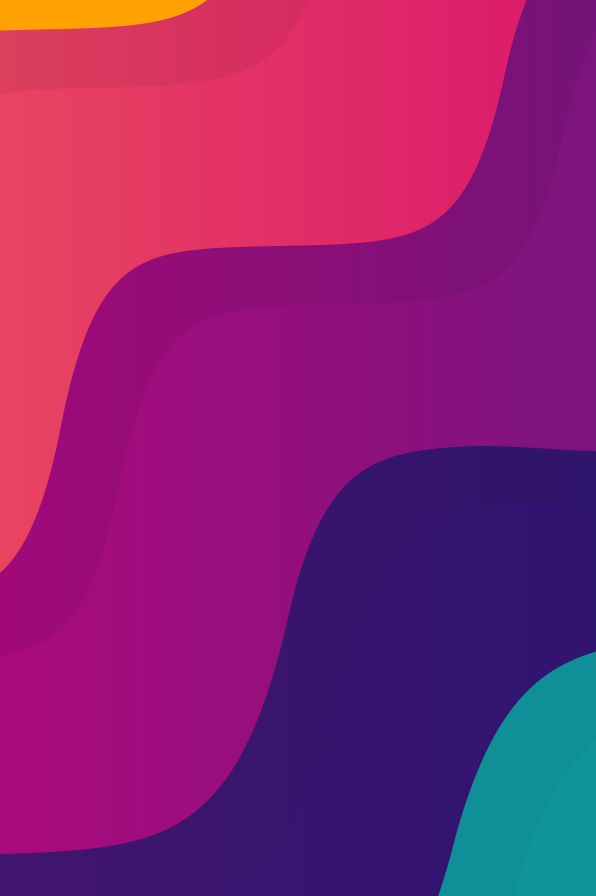
This background is drawn by a WebGL 1 fragment shader. Its source:

```glsl
precision highp float;
// Layered paper waves stepping up from lower left to upper right.
// Each edge is a height curve built from exponential S-shaped rises; each
// sheet has a horizontal gradient and a shadow cast by the sheet above it.

uniform vec2 u_resolution;

// S-shaped rise at center: lift.x below it, lift.y above, with own softness.
float rise(float x, float center, vec2 lift, vec2 softness) {
  float d = x - center;
  return d < 0.0 ? lift.x * exp(d / softness.x)
                 : lift.x + lift.y * (1.0 - exp(-d / softness.y));
}

// Height of the upper edge of each sheet, from coral (0) to teal (3).
float edgeHeight(float x, int sheet) {
  if (sheet == 0)
    return 0.567 + rise(x, -0.294, vec2(0.2), vec2(0.059))
                 + rise(x, 0.471, vec2(0.208, 0.2), vec2(0.067));
  if (sheet == 1)
    return 0.3255 + rise(x, 0.102, vec2(0.198, 0.202), vec2(0.059))
                  + rise(x, 0.843, vec2(0.18, 0.195), vec2(0.061));
  if (sheet == 2)
    return 0.0456 + rise(x, 0.4765, vec2(0.245, 0.2135), vec2(0.092, 0.067))
                  - 0.0075 * smoothstep(0.78, 1.02, x);
  return -0.182 + rise(x, 0.765, vec2(0.25, 0.223), vec2(0.094));
}

// Antialiased coverage of the region under an edge.
float coverage(vec2 p, int sheet) {
  float dx = 1.0 / u_resolution.x;
  float slope = 0.5 * u_resolution.y
              * (edgeHeight(p.x + dx, sheet) - edgeHeight(p.x - dx, sheet));
  float gap = (edgeHeight(p.x, sheet) - p.y) * u_resolution.y;
  return clamp(0.5 + gap / sqrt(1.0 + slope * slope), 0.0, 1.0);
}

// Lay one sheet, shaded beside its edge, over the colour so far.
vec3 addSheet(vec3 color, vec2 p, int sheet, vec3 left, vec3 right, vec3 shade) {
  vec3 paper = mix(left, right, clamp(p.x, 0.0, 1.0));
  vec2 shadowShift = vec2(0.098, -0.065);
  paper *= mix(shade, vec3(1.0), coverage(p - shadowShift, sheet));
  return mix(color, paper, coverage(p, sheet));
}

void main() {
  vec2 p = gl_FragCoord.xy / u_resolution;
  vec3 color = vec3(1.0, 0.63, 0.0);

  // Coral, magenta, indigo and teal, from back to front.
  color = addSheet(color, p, 0, vec3(0.91, 0.27, 0.38), vec3(0.855, 0.09, 0.425),
                   vec3(0.945, 0.93, 0.95));
  color = addSheet(color, p, 1, vec3(0.67, 0.04, 0.49), vec3(0.485, 0.08, 0.49),
                   vec3(0.94, 0.95, 0.95));
  color = addSheet(color, p, 2, vec3(0.26, 0.08, 0.45), vec3(0.185, 0.08, 0.44),
                   vec3(0.99, 1.05, 0.95));
  color = addSheet(color, p, 3, vec3(0.05, 0.58, 0.61), vec3(0.06, 0.58, 0.61),
                   vec3(1.05, 0.97, 0.97));

  gl_FragColor = vec4(color, 1.0);
}
```
